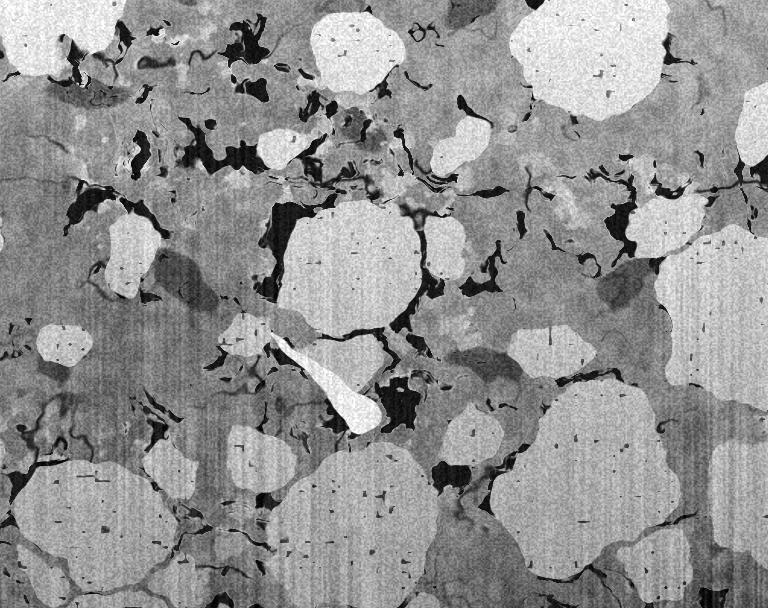
This texture is drawn by a WebGL 2 fragment shader. Its source:

```glsl
#version 300 es
precision highp float;

uniform vec2 u_resolution;
out vec4 fragColor;

// Grains: cell size, share of cells filled, smallest and largest radius
const float BIG_CELL = 0.37, BIG_FILL = 0.64;
const vec2 BIG_RADII = vec2(0.105, 0.175);
const float SMALL_CELL = 0.17, SMALL_FILL = 0.45;
const vec2 SMALL_RADII = vec2(0.035, 0.068);
const float FLAKE_CELL = 0.23, FLAKE_FILL = 0.45;
const vec2 FLAKE_RADII = vec2(0.028, 0.046);
const float OUTLINE_WARP = 0.085;
const float SEAM = 0.005;

// Tones at the bottom and the top of the canvas
const vec2 GRAIN_TONE = vec2(0.61, 0.92);
const vec2 BINDER_TONE = vec2(0.40, 0.62);
const float FLAKE_TONE = 0.58;
const float PORE_TONE = 0.09;
const float SPLINTER_TONE = 0.91;

// Scan artefacts
const float NOISE_SCALE = 400.0, NOISE_GAIN = 0.22;
const float STRIPE_SCALE = 230.0, STRIPE_GAIN = 0.22;

float hash(vec2 p) {
  vec3 q = fract(vec3(p.xyx) * 0.1031);
  q += dot(q, q.yzx + 33.33);
  return fract((q.x + q.y) * q.z);
}

float noise(vec2 p) {
  vec2 i = floor(p), f = fract(p);
  f = f * f * (3.0 - 2.0 * f);
  return mix(mix(hash(i), hash(i + vec2(1, 0)), f.x),
             mix(hash(i + vec2(0, 1)), hash(i + vec2(1, 1)), f.x), f.y);
}

float fbm(vec2 p) {
  float sum = 0.0, gain = 0.533;
  for (int i = 0; i < 4; i++) {
    sum += gain * noise(p);
    p = mat2(1.6, 1.2, -1.2, 1.6) * p + 17.3;
    gain *= 0.5;
  }
  return sum;
}

float cover(float d, float soft) { return 1.0 - smoothstep(-soft, soft, d); }

// Keeps the two smallest distances to scattered, turned ellipses
void scatter(vec2 p, float cell, float fill, vec2 radii, float stretch, float seed, inout vec2 nearest) {
  vec2 home = floor(p / cell);
  for (int y = -1; y <= 1; y++)
  for (int x = -1; x <= 1; x++) {
    vec2 id = home + vec2(x, y), key = id + seed;
    if (fract(id.x * 0.618 + id.y * 0.37 + seed * 0.13) > fill) continue;
    vec2 jitter = 0.46 * (vec2(hash(key), hash(key + 41.7)) - 0.5);
    vec2 d = p - (id + 0.5 + jitter) * cell;
    float turn = 6.2832 * hash(key + 73.1);
    d = mat2(cos(turn), sin(turn), -sin(turn), cos(turn)) * d;
    float s = mix(1.0, stretch, hash(key + 19.9));
    float dist = length(d * vec2(s, 1.0 / s)) - mix(radii.x, radii.y, hash(key + 57.3));
    nearest = dist < nearest.x ? vec2(dist, nearest.x) : vec2(nearest.x, min(nearest.y, dist));
  }
}

// Tapered sliver, thin at a and thick at b
float sliver(vec2 p, vec2 a, vec2 b) {
  float t = clamp(dot(p - a, b - a) / dot(b - a, b - a), 0.0, 1.0);
  return length(p - mix(a, b, t)) - mix(0.002, 0.027, t);
}

void main() {
  vec2 p = gl_FragCoord.xy / u_resolution.y;
  float soft = max(0.0015, 0.8 / u_resolution.y);
  vec2 wobble = vec2(fbm(p * 11.0), fbm(p * 11.0 + 31.0)) - 0.5;
  vec2 q = p + OUTLINE_WARP * wobble;

  // Distances to the parts
  vec2 nearest = vec2(1.0);
  scatter(q, BIG_CELL, BIG_FILL, BIG_RADII, 1.2, 3.0, nearest);
  scatter(q, SMALL_CELL, SMALL_FILL, SMALL_RADII, 1.35, 11.0, nearest);
  float grain = max(nearest.x, 0.5 * (nearest.x - nearest.y) + SEAM);
  vec2 flakes = vec2(1.0);
  scatter(q, FLAKE_CELL, FLAKE_FILL, FLAKE_RADII, 1.6, 23.0, flakes);
  float splinter = sliver(p + 0.03 * wobble, vec2(0.45, 0.45), vec2(0.60, 0.31));

  // Binder with mottling and dark flakes
  float grainTone = mix(GRAIN_TONE.x, GRAIN_TONE.y, p.y);
  float tone = mix(BINDER_TONE.x, BINDER_TONE.y, p.y) + 0.03 * (p.x - 0.6);
  tone += 0.16 * (fbm(p * 6.0 + 5.0) - 0.5) + 0.22 * (fbm(p * 38.0) - 0.5);
  tone = mix(tone, tone * FLAKE_TONE, cover(flakes.x, 0.005));

  // Crumbled zones: bright fragments, pores with light rims, cracks
  float zone = smoothstep(0.43, 0.62, fbm(p * 4.5 + 9.0));
  float rim = exp(-max(grain, 0.0) / 0.014);
  float crumbs = smoothstep(0.60, 0.68, fbm(p * 30.0 + 63.0)) * zone;
  tone = mix(tone, grainTone * 0.95, 0.8 * crumbs);
  float limit = 0.25 + 0.12 * zone + 0.09 * rim + 0.10 * exp(-max(splinter, 0.0) / 0.02);
  float pore = fbm(p * 24.0 + 6.0 * wobble) - limit;
  tone += 0.10 * zone * smoothstep(0.01, 0.04, pore) * cover(pore - 0.07, 0.03);
  float crack = abs(fbm(p * 8.0 + 47.0) - 0.5) - 0.013;
  float crackGate = smoothstep(0.52, 0.60, noise(p * 13.0 + 3.0)) * (0.35 + 0.65 * zone);
  tone = mix(tone, PORE_TONE + 0.04, cover(crack, 0.012) * crackGate);
  tone = mix(tone, PORE_TONE, cover(pore, 0.028));

  // Grains with small pits, then the splinter
  float pits = smoothstep(0.86, 0.93, noise(p * vec2(95.0, 120.0))) * step(0.5, noise(p * 27.0));
  float face = grainTone + 0.05 * (fbm(p * 20.0) - 0.5) - 0.42 * pits;
  tone = mix(tone, face, cover(grain, soft));
  tone = mix(tone, SPLINTER_TONE, cover(splinter, soft));

  // Vertical streaks, stronger low down, and fine grain
  float streak = noise(vec2(p.x * STRIPE_SCALE, p.y * 4.0)) - 0.5;
  float patches = smoothstep(0.25, 0.7, noise(p * vec2(7.0, 2.0) + 21.0));
  tone += STRIPE_GAIN * streak * mix(1.0, 0.25, p.y) * mix(0.4, 1.0, patches);
  tone += NOISE_GAIN * (noise(p * NOISE_SCALE) - 0.5) * (0.45 + 0.55 * smoothstep(0.05, 0.4, tone));
  fragColor = vec4(vec3(clamp(tone, 0.0, 1.0)), 1.0);
}
```
